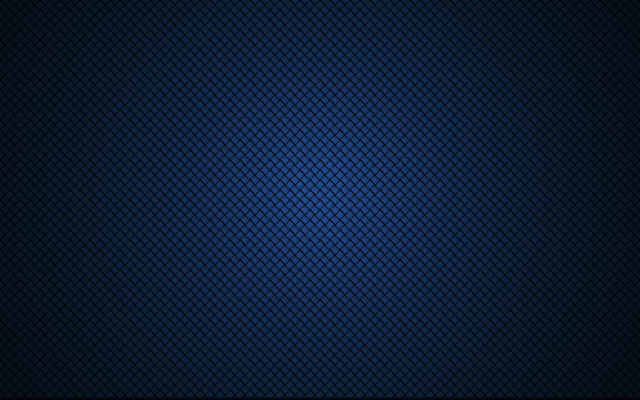
This pattern is drawn by a Shadertoy shader. Its source:

```glsl
// Dark blue basket weave on the diagonal, lit by a broad central glow.

const float ROWS = 40.0;                        // diamonds per canvas height
const vec2 GLOW_CENTER = vec2(0.5, 0.52);       // as a share of the canvas
const float GLOW_FALLOFF = 1.95;
const float GLOW_CORE = 0.1;                    // rounds the peak of the glow
const vec3 GLOW_BLUE = vec3(0.106, 0.225, 0.425);
const vec3 RIM_TINT = vec3(0.98, 1.12, 0.98);
const float GAP_WIDTH = 0.13;                   // share of a tile, each side
const float FALLING_GAP_DEPTH = 0.82;
const float RISING_GAP_DEPTH = 0.62;
const float SEAM_WIDTH = 0.045;
const float SEAM_DEPTH = 0.3;
const float FACE_GAIN = 1.25;
const float STRAND_BEND = 0.16;
const float SHEEN = 0.12;
const vec3 HEM_COLOR = vec3(0.012, 0.006, 0.035);
const float HEM_HEIGHT = 0.006;

// Radial light, measured in canvas heights.
vec3 glow(vec2 uv, float aspect) {
    vec2 offset = (uv - GLOW_CENTER) * vec2(aspect, 1.0);
    float radius = sqrt(dot(offset, offset) + GLOW_CORE * GLOW_CORE) - GLOW_CORE;
    vec3 tint = mix(vec3(1.0), RIM_TINT, smoothstep(0.1, 0.7, radius));
    return GLOW_BLUE * tint * exp(-GLOW_FALLOFF * radius);
}

// Brightness of the weave; p is in diamonds, pixel is the size of one pixel.
float weave(vec2 p, float pixel) {
    vec2 diagonal = vec2(p.x + p.y, p.x - p.y);
    vec2 tile = floor(diagonal);
    vec2 local = fract(diagonal);
    float blur = pixel * 0.8;

    // The top strand changes direction from tile to tile.
    float rising = mod(tile.x + tile.y, 2.0);
    float across = mix(local.x, local.y, rising);
    float along = mix(local.y, local.x, rising);

    // Strands dip at their ends and catch light on one flank.
    float dip = 2.0 * along - 1.0;
    float face = 1.0 + STRAND_BEND * (0.33 - dip * dip);
    face += SHEEN * (smoothstep(0.6, 0.2, across) - 0.4);

    // Gaps lie only beside the top strand, so the dark lines are staggered.
    float side = min(across, 1.0 - across);
    float gap = 1.0 - smoothstep(GAP_WIDTH - blur, GAP_WIDTH + blur, side);
    float depth = mix(FALLING_GAP_DEPTH, RISING_GAP_DEPTH, rising);

    // A faint seam joins the staggered gaps.
    float end = min(along, 1.0 - along);
    float seam = 1.0 - smoothstep(SEAM_WIDTH - blur, SEAM_WIDTH + blur, end);
    return FACE_GAIN * face * (1.0 - depth * gap) * (1.0 - SEAM_DEPTH * seam);
}

void mainImage(out vec4 fragColor, in vec2 fragCoord) {
    vec2 uv = fragCoord / iResolution.xy;
    float aspect = iResolution.x / iResolution.y;
    float pixel = 1.0 / iResolution.y;

    vec2 p = uv * vec2(aspect, 1.0) * ROWS;
    vec3 color = glow(uv, aspect) * weave(p, pixel * ROWS);

    // Thin dark hem along the bottom.
    float hem = 1.0 - smoothstep(HEM_HEIGHT - pixel, HEM_HEIGHT + pixel, uv.y);
    color = mix(color, HEM_COLOR, hem * 0.8);

    fragColor = vec4(color, 1.0);
}
```
